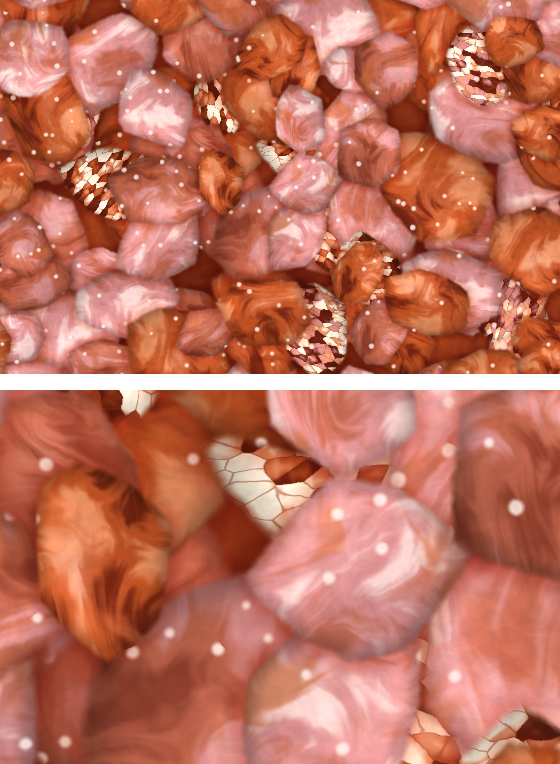
Top: the whole. Bottom: its middle third, enlarged.
Reproduce this texture procedurally as a WebGL 1 fragment shader.

```glsl
precision highp float;
// Macro view of wet, translucent sand: amber, pink and clay grains with glinting flakes.
uniform vec2 u_resolution;

#define GRAIN 0.27
#define EDGE 0.05
#define SHADOW 0.42
#define FLAKE_SIZE 0.019
#define GLINT_SIZE 0.034
#define DEEP vec3(0.36, 0.10, 0.05)
#define AMBER vec3(0.70, 0.30, 0.13)
#define CLAY vec3(0.69, 0.36, 0.27)
#define PEACH vec3(0.87, 0.55, 0.38)
#define ROSE vec3(0.81, 0.54, 0.54)
#define PALE vec3(0.97, 0.84, 0.82)

float hash(vec2 p) {
  p = fract(p * vec2(0.1731, 0.2377));
  p += dot(p, p.yx + 19.19);
  return fract((p.x + p.y) * p.x * 7.31 + p.y * 13.7);
}

vec2 hash2(vec2 p) {
  return vec2(hash(p + 3.1), hash(p + 17.7));
}

mat2 turn(float a) {
  return mat2(cos(a), sin(a), -sin(a), cos(a));
}

// Layered, warped sines, about -1 to 1
float waves(vec2 p) {
  float sum = 0.0, amp = 0.55;
  for (int i = 0; i < 5; i++) {
    p = turn(0.65) * p * 1.7 + 1.3;
    p += 0.7 * sin(p.yx);
    sum += amp * sin(p.x) * sin(p.y + 0.8);
    amp *= 0.65;
  }
  return sum;
}

// Cellular noise: nearest distance, gap to the second, cell value
vec3 cells(vec2 p) {
  vec2 base = floor(p);
  vec3 best = vec3(9.0, 9.0, 0.0);
  for (int j = -1; j <= 1; j++)
  for (int i = -1; i <= 1; i++) {
    vec2 id = base + vec2(i, j);
    float d = length(id + hash2(id) - p);
    if (d < best.x) best = vec3(d, best.x, hash(id + 41.3));
    else best.y = min(best.y, d);
  }
  return vec3(best.x, best.y - best.x, best.z);
}

// Rounded irregular polygon, 1 on the outline
float pebble(vec2 q, float seed) {
  float flat_side = 0.0;
  for (int k = 0; k < 6; k++) {
    float fk = float(k);
    float a = 1.047 * (fk + 0.6 * hash(vec2(seed * 31.0, fk)));
    float reach = 0.8 + 0.25 * hash(vec2(fk, seed * 57.0));
    flat_side = max(flat_side, dot(q, vec2(cos(a), sin(a))) / reach);
  }
  return mix(length(q), flat_side, 0.62);
}

// Colour of a grain; q is local, p is on the canvas
vec3 surface(vec2 q, vec2 p, float d, float seed, float kind) {
  vec2 shift = seed * vec2(37.0, 53.0);
  float mottle = waves(q * 1.5 + shift);
  float stain = waves(q * 0.9 + shift.yx + 5.0);
  float pink = step(0.34, kind) * step(kind, 0.66);
  float clay = step(0.66, kind);
  vec3 body = mix(mix(AMBER, ROSE, pink), CLAY, clay);
  vec3 dark = mix(DEEP, CLAY, max(pink, clay * 0.4));
  vec3 light = mix(mix(PEACH, PALE, pink), ROSE, clay);
  vec3 col = mix(body, dark, 0.85 * smoothstep(0.1, 0.75, -mottle));
  col = mix(col, light, 0.9 * smoothstep(0.0, 0.6, mottle));
  col = mix(col, mix(AMBER, PEACH, 0.3), 0.65 * smoothstep(0.25, 0.65, stain));

  // Crumpled mica grains
  if (kind > 0.87) {
    vec2 f = turn(seed * 6.0) * (p + 0.004 * waves(p * 25.0)) / FLAKE_SIZE;
    vec3 c = cells(f * vec2(0.65, 1.25) + shift);
    float shine = c.z + 0.35 * mottle - 0.25 * c.x;
    vec3 sheet = mix(DEEP, mix(AMBER, ROSE, step(0.94, kind)), smoothstep(0.0, 0.3, shine));
    sheet = mix(sheet, PEACH, smoothstep(0.3, 0.5, shine));
    sheet = mix(sheet, vec3(1.0, 0.95, 0.87), smoothstep(0.5, 0.68, shine));
    col = mix(sheet, AMBER * 0.8, 0.5 * smoothstep(0.12, 0.0, c.y));
  }

  // Rounded shading with a soft wet sheen
  col *= 1.04 + 0.16 * dot(q, normalize(vec2(-0.4, 1.0)));
  col *= 1.0 - 0.28 * smoothstep(0.72, 1.05, d);
  float sheen = smoothstep(0.7, 0.0, length(q - vec2(-0.15, 0.35)));
  col = mix(col, PALE, 0.26 * sheen * (0.6 + mottle));

  // Scattered small reflections
  vec3 g = cells(p / GLINT_SIZE + shift);
  float spot = smoothstep(0.24, 0.07, g.x + 0.08 * mottle) * step(0.83, g.z);
  return mix(col, vec3(1.0, 0.96, 0.94), 0.8 * spot);
}

void main() {
  vec2 p = gl_FragCoord.xy / u_resolution.y;
  vec3 col = mix(DEEP, AMBER, 0.35 + 0.35 * waves(p * 7.0));
  vec2 rough = 0.005 * vec2(waves(p * 14.0), waves(p * 14.0 + 9.0));

  // Heaps of grains, back to front
  for (int layer = 0; layer < 4; layer++) {
    float depth = float(layer);
    float size = GRAIN * (1.0 - 0.08 * depth);
    vec2 s = turn(0.4 * depth) * (p + rough) / size + depth * vec2(3.7, 5.9) + 11.0;
    vec2 base = floor(s);
    for (int j = -1; j <= 1; j++)
    for (int i = -1; i <= 1; i++) {
      vec2 id = base + vec2(i, j) + depth * 23.0;
      float seed = hash(id + 7.9);
      if (hash(id + 71.0) > 1.05 - 0.17 * depth) continue;
      vec2 center = base + vec2(i, j) + 0.15 + 0.7 * hash2(id);
      float radius = mix(0.36, 0.6, hash(id + 29.0));
      vec2 q = turn(seed * 6.283) * (s - center) / radius;
      q *= vec2(0.92, mix(1.0, 1.45, hash(id + 13.0)));
      float d = pebble(q, seed);
      col *= mix(vec3(1.0), vec3(0.85, 0.65, 0.58), SHADOW * 2.0 * smoothstep(1.28, 0.95, d));
      float cover = smoothstep(1.0 + EDGE, 1.0 - EDGE, d);
      if (cover > 0.0)
        col = mix(col, surface(q, p, d, seed, hash(id + 53.0)), 0.95 * cover);
    }
  }

  // Fine grit and final lift
  col *= 1.07 + 0.06 * waves(p * 75.0);
  gl_FragColor = vec4(clamp(col, 0.0, 1.0), 1.0);
}
```
